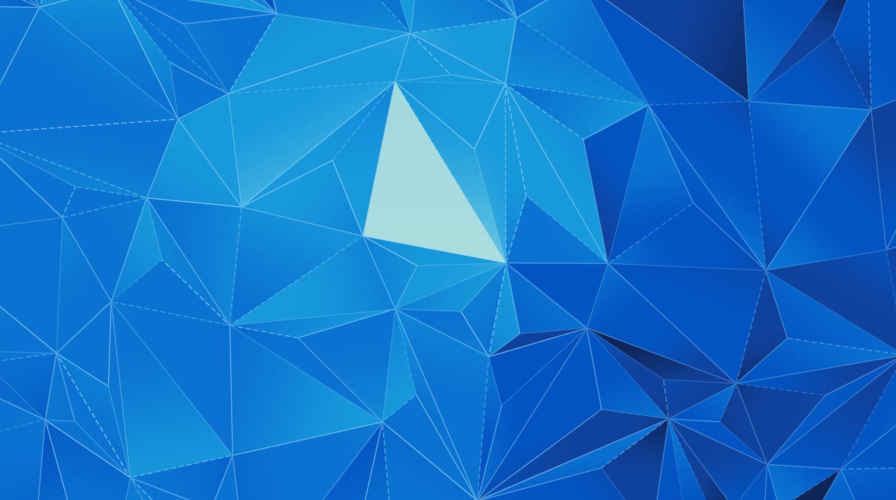
Write a WebGL 2 fragment shader that draws this background.

```glsl
#version 300 es
precision highp float;

uniform vec2 u_resolution;
out vec4 fragColor;

// Mesh, in units of the canvas height
const float CELL = 0.24;
const vec2 MESH_ORIGIN = vec2(0.038, 0.069);
const float JITTER = 0.42;
const float SPLIT_SHARE = 0.38;

// The single bright facet, pinned to three mesh nodes
const vec2 BRIGHT_CELL = vec2(3.0, 2.0);
const vec2 BRIGHT_LEFT = vec2(0.726, 0.528);
const vec2 BRIGHT_RIGHT = vec2(1.012, 0.474);
const vec2 BRIGHT_TOP = vec2(0.790, 0.837);
const vec3 BRIGHT_COLOR = vec3(0.66, 0.86, 0.87);

// Light and shade
const vec2 GLOW_CENTER = vec2(0.80, 0.69);
const float GLOW_FALLOFF = 5.0;
const float TONE_SPREAD = 0.18;
const float GRAIN = 0.012;
const vec3 RAMP[6] = vec3[6](
    vec3(0.06, 0.14, 0.34), vec3(0.06, 0.26, 0.62), vec3(0.01, 0.33, 0.76),
    vec3(0.04, 0.45, 0.82), vec3(0.09, 0.60, 0.86), vec3(0.38, 0.77, 0.89));

// Wire lines
const vec3 LINE_COLOR = vec3(0.58, 0.83, 0.96);
const float LINE_HALF_WIDTH = 0.0009;
const float DASH_PERIOD = 0.016;
const float DASHED_SHARE = 0.25;

vec2 hash2(vec2 p) {
    vec3 q = fract(p.xyx * vec3(0.1031, 0.1030, 0.0973));
    q += dot(q, q.yzx + 33.33);
    return fract((q.xx + q.yz) * q.zy);
}

float gradientNoise(vec2 p) {
    vec2 i = floor(p), f = p - i;
    vec2 u = f * f * f * (f * (f * 6.0 - 15.0) + 10.0);
    vec2 o = vec2(0.0, 1.0);
    float a = dot(hash2(i) * 2.0 - 1.0, f);
    float b = dot(hash2(i + o.yx) * 2.0 - 1.0, f - o.yx);
    float c = dot(hash2(i + o) * 2.0 - 1.0, f - o);
    float d = dot(hash2(i + 1.0) * 2.0 - 1.0, f - 1.0);
    return mix(mix(a, b, u.x), mix(c, d, u.x), u.y);
}

float area(vec2 a, vec2 b, vec2 c) {
    vec2 u = b - a, v = c - a;
    return u.x * v.y - u.y * v.x;
}

bool inside(vec2 p, vec2 a, vec2 b, vec2 c) {
    return min(area(a, b, p), min(area(b, c, p), area(c, a, p))) > -1e-6;
}

vec2 meshNode(vec2 id) {
    vec2 k = id - BRIGHT_CELL;
    if (k == vec2(0.0)) return BRIGHT_LEFT;
    if (k == vec2(1.0, 0.0)) return BRIGHT_RIGHT;
    if (k == vec2(0.0, 1.0)) return BRIGHT_TOP;
    return MESH_ORIGIN + CELL * (id + JITTER * (2.0 * hash2(id + 17.0) - 1.0));
}

// Finds the facet that holds p; returns true for the bright one
bool findFacet(vec2 p, out vec2 a, out vec2 b, out vec2 c) {
    vec2 home = floor((p - MESH_ORIGIN) / CELL);
    for (int n = 0; n < 9; n++) {
        vec2 id = home + vec2(n % 3 - 1, n / 3 - 1);
        vec2 ll = meshNode(id), lr = meshNode(id + vec2(1.0, 0.0));
        vec2 ul = meshNode(id + vec2(0.0, 1.0)), ur = meshNode(id + 1.0);
        bool bright = id == BRIGHT_CELL;
        // Cut the quad along the diagonal that leaves the fuller halves
        bool falling = bright || min(area(ll, lr, ul), area(lr, ur, ul))
                               > min(area(ll, lr, ur), area(ll, ur, ul));
        for (int side = 0; side < 2; side++) {
            a = side == 0 ? ll : (falling ? lr : ll);
            b = side == 0 ? lr : ur;
            c = side == 0 ? (falling ? ul : ur) : ul;
            if (!inside(p, a, b, c)) continue;
            if (bright && side == 0) return true;
            // Fan some facets around an inner point
            vec2 h = hash2((a + b + c) * 71.0);
            if (h.x < SPLIT_SHARE) {
                vec3 w = 0.3 + vec3(h.y, fract(h.y * 7.0), fract(h.y * 31.0));
                vec2 m = (a * w.x + b * w.y + c * w.z) / (w.x + w.y + w.z);
                if (inside(p, a, b, m)) c = m;
                else if (inside(p, b, c, m)) a = m;
                else b = m;
            }
            return false;
        }
    }
    return false;
}

vec3 facetColor(vec2 p, vec2 center) {
    vec2 h = hash2(center * 97.0 + 5.0), g = hash2(center * 53.0 + 11.0);
    vec2 q = center - GLOW_CENTER;
    float shade = smoothstep(-0.04, 0.08, center.x - 0.90 - 0.36 * center.y);
    float lit = 0.59 + 0.25 * exp(-GLOW_FALLOFF * dot(q, q));
    float dim = 0.45 - 0.45 * pow(h.y, 4.0);
    float tone = mix(lit, dim, shade) + TONE_SPREAD * (h.x - 0.5);
    // Slope across the facet, with faint diagonal streaks
    vec2 slope = vec2(cos(6.2832 * g.x), sin(6.2832 * g.x));
    tone += mix(0.12, 0.28, shade * g.y) * dot(p - center, slope) / CELL;
    tone += GRAIN * gradientNoise(vec2(p.x + p.y, 4.0 * (p.y - p.x)) * 22.0);
    float t = clamp(tone, 0.0, 0.999) * 5.0;
    int k = int(t);
    return mix(RAMP[k], RAMP[k + 1], smoothstep(0.1, 0.9, t - float(k)));
}

float wire(vec2 p, vec2 a, vec2 b, float px) {
    vec2 along = normalize(b - a), r = p - 0.5 * (a + b);
    vec2 h = hash2((a + b) * 61.0);
    float d = abs(r.x * along.y - r.y * along.x);
    float dash = abs(fract(abs(dot(r, along)) / DASH_PERIOD) - 0.5);
    float ink = h.x < DASHED_SHARE ? smoothstep(0.08, 0.22, dash) : 1.0;
    float cover = 1.0 - smoothstep(0.0, LINE_HALF_WIDTH + 0.8 * px, d);
    return cover * ink * mix(0.2, 0.65, h.y);
}

vec3 scene(vec2 p, float px) {
    vec2 a, b, c;
    bool bright = findFacet(p, a, b, c);
    vec3 color = bright ? BRIGHT_COLOR - 0.12 * (p.y - 0.6) * vec3(1.0, 0.4, 0.1)
                        : facetColor(p, (a + b + c) / 3.0);
    float line = max(wire(p, a, b, px), max(wire(p, b, c, px), wire(p, c, a, px)));
    return mix(color, LINE_COLOR, line * mix(1.0, 0.6, smoothstep(1.0, 1.4, p.x)));
}

void main() {
    float px = 1.0 / u_resolution.y;
    vec3 sum = vec3(0.0);
    // Four samples smooth the facet borders
    for (int s = 0; s < 4; s++) {
        vec2 shift = vec2(s % 2, s / 2) * 0.5 - 0.25;
        sum += scene((gl_FragCoord.xy + shift) * px, px);
    }
    fragColor = vec4(sum * 0.25, 1.0);
}
```
